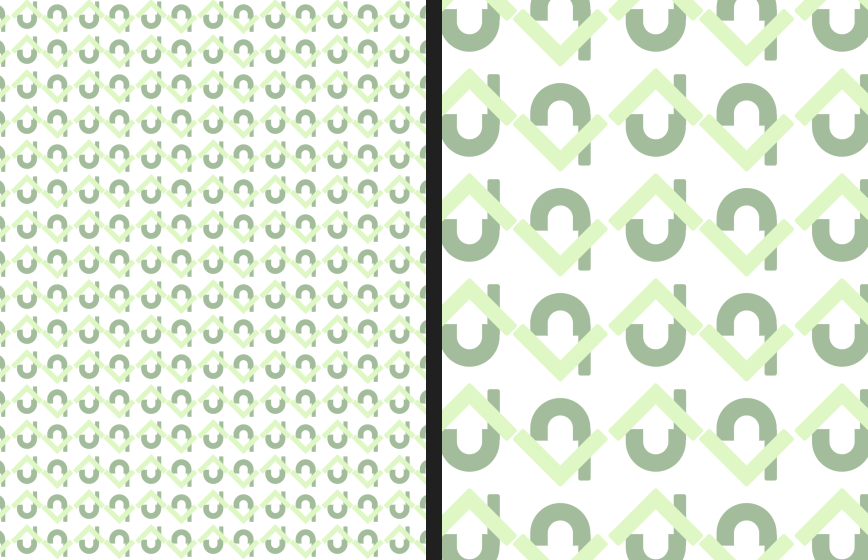
Left, the full canvas; right, a detail of the centre.
Give the GLSL for this pattern, as a Shadertoy shader.

```glsl
// Rows of pale green zigzag chevrons over grey-green stemmed hooks on white
#define ROWS 16.0          // repeats down the canvas; one row is one unit
#define PERIOD 1.774       // width of one repeat, in rows
#define PEAK_POS vec2(0.771, -0.025)
#define VALLEY_SHIFT 0.865 // from peak to valley
#define ARM_LENGTH 0.65
#define ARM_WIDTH 0.148
#define HOOK_RADIUS 0.203
#define HOOK_HALF 0.083
#define HOOK_CENTER 0.565  // depth of the hook below the chevron tip
#define PALE_GREEN vec3(0.87, 0.97, 0.77)
#define GREY_GREEN vec3(0.64, 0.74, 0.61)

float roundBox(vec2 p, vec2 halfSize, float radius) {
    vec2 d = abs(p) - halfSize + radius;
    return length(max(d, 0.0)) + min(max(d.x, d.y), 0.0) - radius;
}

// Two arms at right angles, tip at the origin, opening toward +y
float chevron(vec2 p) {
    p.x = abs(p.x);
    vec2 arm = vec2(p.x + p.y, p.y - p.x) * 0.70711;
    vec2 halfSize = 0.5 * vec2(ARM_LENGTH, ARM_WIDTH);
    return roundBox(arm - halfSize, halfSize, 0.022);
}

// Half ring with short arms, plus a slim stem on the right
float hook(vec2 p) {
    vec2 c = p - vec2(0.0, HOOK_CENTER);
    float ring = abs(length(c) - HOOK_RADIUS) - HOOK_HALF;
    float arms = max(abs(abs(c.x) - HOOK_RADIUS) - HOOK_HALF, -c.y - 0.12);
    float bowl = c.y > 0.0 ? ring : arms;
    float stem = roundBox(p - vec2(0.23, 0.315), vec2(0.059, 0.25), 0.022);
    return min(bowl, stem);
}

// Repeat around a tip, leaving a margin above it
vec2 repeatCell(vec2 p) {
    return vec2(mod(p.x + 0.5 * PERIOD, PERIOD) - 0.5 * PERIOD,
                fract(p.y + 0.06) - 0.06);
}

float coverage(float d, float pixel) {
    return 1.0 - smoothstep(-0.7 * pixel, 0.7 * pixel, d);
}

void mainImage(out vec4 fragColor, in vec2 fragCoord) {
    float pixel = ROWS / iResolution.y;
    vec2 p = vec2(fragCoord.x, iResolution.y - fragCoord.y) * pixel - PEAK_POS;

    // Upright motif, and its vertical mirror half a repeat along
    vec2 peak = repeatCell(p);
    vec2 valley = repeatCell(vec2(p.x - VALLEY_SHIFT, 1.0 - p.y));

    // Hooks first, chevrons on top
    vec3 color = vec3(1.0);
    color = mix(color, GREY_GREEN, coverage(min(hook(peak), hook(valley)), pixel));
    color = mix(color, PALE_GREEN, coverage(min(chevron(peak), chevron(valley)), pixel));
    fragColor = vec4(color, 1.0);
}
```
